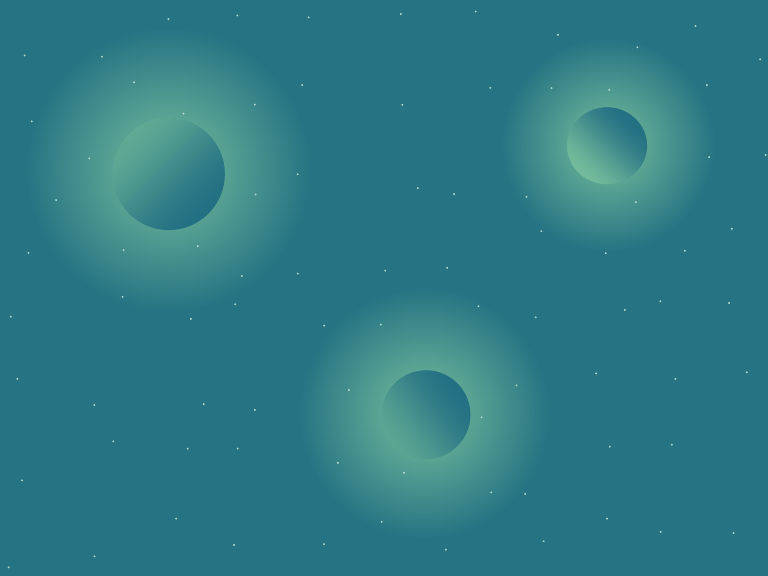
This background is drawn by a Shadertoy shader. Its source:

```glsl
// Three shaded planets with soft halos on a flat teal sky with tiny stars.
// Halos are linear radial ramps, planets are ellipses with a linear gradient,
// and stars are one jittered point per cell of a grid.

const vec3 SKY = vec3(0.15, 0.455, 0.515);
const vec3 HALO = vec3(0.47, 0.75, 0.615);

vec2 hash2(vec2 cell) {
    vec2 k = vec2(dot(cell, vec2(127.1, 311.7)), dot(cell, vec2(269.5, 183.3)));
    return fract(sin(k) * 43758.55);
}

// Brightest at the centre, gone at the radius
float halo(vec2 p, vec2 center, float radius) {
    return max(0.0, 1.0 - length(p - center) / radius);
}

// Coverage of the nearest star: cells are an eighth of the height
float stars(vec2 p, float px) {
    vec2 cell = floor(p * 8.0);
    vec2 star = (cell + 0.12 + 0.76 * hash2(cell)) / 8.0;
    return 1.0 - smoothstep(0.0016 - 0.5 * px, 0.0016 + 0.5 * px, length(p - star));
}

// Blends a disc over the colour; shadeDir points towards its dark side
vec3 planet(vec3 under, vec2 p, vec2 center, vec2 radii, vec2 shadeDir, vec3 light, float px) {
    vec2 q = (p - center) / radii;
    float edge = (length(q) - 1.0) * radii.y;
    float shade = smoothstep(-1.15, 1.0, dot(q, normalize(shadeDir)));
    vec3 body = mix(light, vec3(0.14, 0.44, 0.515), shade);
    return mix(under, body, 1.0 - smoothstep(-0.6 * px, 0.6 * px, edge));
}

void mainImage(out vec4 fragColor, in vec2 fragCoord) {
    // Height runs from 0 to 1; x is centred so other aspects stay balanced
    float px = 1.0 / iResolution.y;
    vec2 p = (fragCoord - 0.5 * iResolution.xy) * px + vec2(0.6667, 0.5);

    // Halos
    float glow = halo(p, vec2(0.293, 0.705), 0.246);
    glow = max(glow, halo(p, vec2(1.056, 0.748), 0.185));
    glow = max(glow, halo(p, vec2(0.737, 0.282), 0.217));
    vec3 color = mix(SKY, HALO, glow);

    // Stars, hidden behind the planets
    color = mix(color, vec3(0.78, 0.93, 0.87), 0.8 * stars(p, px));

    // Planets
    color = planet(color, p, vec2(0.293, 0.698), vec2(0.0975), vec2(0.7, -0.7),
                   vec3(0.38, 0.67, 0.58), px);
    color = planet(color, p, vec2(1.054, 0.747), vec2(0.0695, 0.0668), vec2(0.7, 0.7),
                   vec3(0.46, 0.74, 0.61), px);
    color = planet(color, p, vec2(0.7396, 0.2800), vec2(0.0772), vec2(0.8, 0.6),
                   vec3(0.36, 0.65, 0.575), px);

    fragColor = vec4(color, 1.0);
}
```
